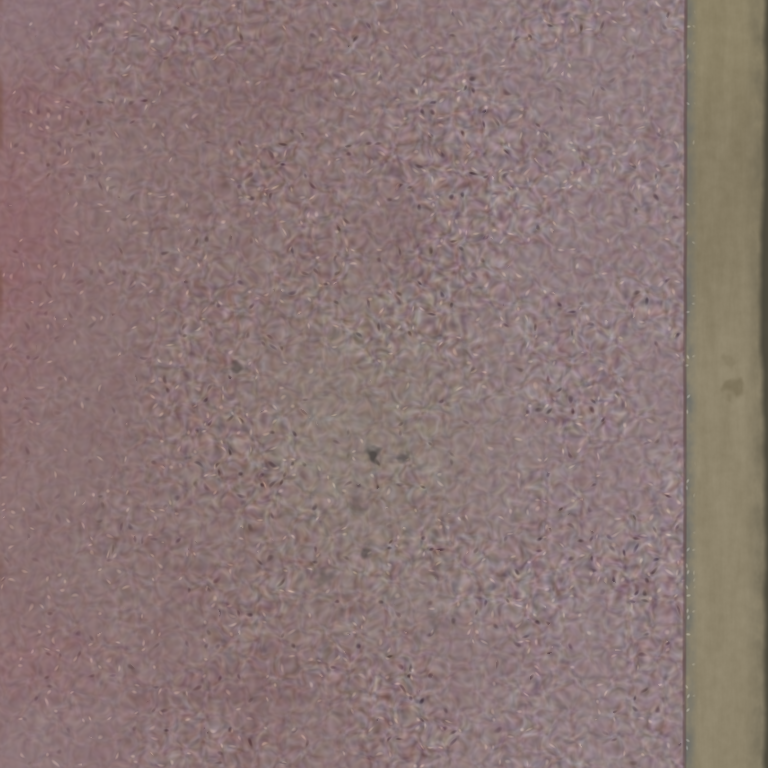
Give the GLSL for this texture, as a WebGL 1 fragment shader.

```glsl
precision highp float;
// Weathered pink stone slab with mottled speckles, beside an upright ochre border strip.
uniform vec2 u_resolution;

vec2 hash2(vec2 p) {
  vec3 q = fract(p.xyx * vec3(0.1031, 0.103, 0.0973));
  q += dot(q, q.yzx + 33.33);
  return fract((q.xx + q.yz) * q.zy);
}

float cornerSlope(vec2 cell, vec2 offset) {
  float angle = 6.2832 * hash2(cell).x;
  return dot(vec2(cos(angle), sin(angle)), offset);
}

// Gradient noise, roughly -0.7 to 0.7
float noise(vec2 p) {
  vec2 i = floor(p), f = fract(p);
  vec2 w = f * f * f * (f * (f * 6.0 - 15.0) + 10.0);
  vec2 e = vec2(1.0, 0.0);
  return mix(
    mix(cornerSlope(i, f), cornerSlope(i + e, f - e), w.x),
    mix(cornerSlope(i + e.yx, f - e.yx), cornerSlope(i + 1.0, f - 1.0), w.x), w.y);
}

float fbm(vec2 p) {
  float sum = 0.0, amp = 0.6;
  for (int i = 0; i < 4; i++) {
    sum += amp * noise(p);
    p = mat2(1.6, 1.2, -1.2, 1.6) * p + 17.3;
    amp *= 0.6;
  }
  return sum;
}

float blob(vec2 p, vec2 center, vec2 size) {
  vec2 d = (p - center) / size;
  return exp(-dot(d, d));
}

// Scattered soft flecks, each randomly turned inside its cell
float flecks(vec2 p, float density) {
  vec2 cell = floor(p), rnd = hash2(cell + 71.0);
  vec2 d = fract(p) - 0.35 - 0.3 * hash2(cell + 9.0);
  float a = 6.2832 * rnd.x;
  d = mat2(cos(a), -sin(a), sin(a), cos(a)) * d;
  return (1.0 - smoothstep(0.05, 0.35, length(d * vec2(0.8, 1.4)))) * step(rnd.y, density);
}

// Soft dark pit with a ragged rim
float pit(vec2 p, vec2 center, float radius) {
  vec2 d = p - center + radius * 0.8 * vec2(noise(p * 95.0), noise(p * 95.0 + 20.0));
  return 1.0 - smoothstep(radius * 0.3, radius * 1.3, length(d));
}

vec3 slab(vec2 p) {
  // Broad tints: rosy left side, grey centre, cooler right side
  vec3 col = mix(vec3(0.535, 0.445, 0.445), vec3(0.56, 0.485, 0.495), smoothstep(0.3, 0.75, p.x));
  col = mix(col, vec3(0.545, 0.495, 0.465), 0.8 * blob(p, vec2(0.48, 0.43), vec2(0.16, 0.2)));
  col = mix(col, vec3(0.56, 0.46, 0.48), 0.5 * blob(p, vec2(0.02, 0.02), vec2(0.25, 0.12)));
  col = mix(col, vec3(0.56, 0.45, 0.49), 0.5 * blob(p, vec2(0.0, 1.0), vec2(0.22, 0.09)));
  float rose = blob(p, vec2(0.0, 0.71), vec2(0.1, 0.15)) + 0.5 * blob(p, vec2(0.05, 0.87), vec2(0.09, 0.04))
    + 0.6 * blob(p, vec2(0.03, 0.14), vec2(0.1, 0.05)) + 0.4 * blob(p, vec2(0.0, 0.5), vec2(0.07, 0.22));
  col = mix(col, vec3(0.56, 0.4, 0.415), 0.65 * min(rose, 1.0));
  col -= vec3(0.025, 0.035, 0.03) * (blob(p, vec2(0.535, 0.68), vec2(0.05, 0.06))
    + 0.6 * blob(p, vec2(0.33, 0.9), vec2(0.08, 0.05)) + 0.6 * blob(p, vec2(0.33, 0.1), vec2(0.1, 0.05)));

  // Irregular mottling, rougher in patches and away from the left edge
  vec2 warped = p + 0.007 * vec2(noise(p * 45.0), noise(p * 45.0 + 50.0));
  float patches = smoothstep(-0.25, 0.3, fbm(p * 6.0 + 8.0));
  float rough = mix(0.45, 1.0, smoothstep(0.0, 0.4, p.x)) * (0.65 + 0.55 * patches);
  col += vec3(0.02, 0.035, 0.03) * fbm(p * 11.0);
  col += rough * vec3(0.075, 0.09, 0.08) * fbm(warped * 36.0 + 4.0);
  col += rough * 0.12 * noise(warped * 105.0 + 12.0);
  col += rough * 0.06 * noise(warped * 170.0);
  col += rough * vec3(0.03, -0.02, 0.0) * noise(warped * 65.0 + 31.0);
  col += rough * vec3(0.025, 0.01, -0.045) * noise(warped * 85.0 + 63.0);

  // Pale and dark flecks gather in patches
  col += vec3(0.11, 0.1, 0.08) * flecks(warped * 88.0, 0.05 + 0.14 * patches);
  col -= vec3(0.12, 0.12, 0.11) * rough * flecks(warped * 72.0 + 40.0, 0.03 + 0.13 * patches);

  // Distinct pits
  float pits = pit(p, vec2(0.485, 0.407), 0.011) + 0.6 * pit(p, vec2(0.525, 0.404), 0.008)
    + 0.65 * pit(p, vec2(0.307, 0.522), 0.008) + 0.6 * pit(p, vec2(0.475, 0.279), 0.009)
    + 0.4 * pit(p, vec2(0.422, 0.247), 0.014) + 0.4 * pit(p, vec2(0.465, 0.341), 0.012)
    + 0.3 * pit(p, vec2(0.566, 0.812), 0.012) + 0.25 * pit(p, vec2(0.568, 0.19), 0.013);
  col = mix(col, vec3(0.28, 0.26, 0.25), 0.85 * min(pits, 1.0));
  float rust = (1.0 - smoothstep(0.0, 0.007, p.x)) * smoothstep(-0.1, 0.3, noise(vec2(3.4, p.y * 12.0)));
  return mix(col, vec3(0.45, 0.31, 0.26), 0.5 * rust);
}

vec3 strip(vec2 p) {
  vec3 col = mix(vec3(0.555, 0.515, 0.425), vec3(0.52, 0.48, 0.39), smoothstep(0.5, 0.75, p.y));
  col = mix(col, vec3(0.545, 0.505, 0.405), smoothstep(0.8, 0.95, p.y));
  col += 0.04 * fbm(p * vec2(45.0, 7.0)) + 0.03 * fbm(p * 60.0);
  // Worn grey left margin and soiled right margin
  float wear = clamp(0.55 + 1.2 * fbm(p * vec2(30.0, 22.0)), 0.0, 1.0);
  col = mix(col, vec3(0.43, 0.43, 0.41), (1.0 - smoothstep(0.896, 0.911, p.x)) * wear);
  col += 0.14 * (1.0 - smoothstep(0.9, 0.907, p.x)) * flecks(p * 100.0, 0.22);
  col = mix(col, vec3(0.41, 0.385, 0.32), 0.6 * smoothstep(0.966, 0.99, p.x) * wear);
  col -= 0.07 * (pit(p, vec2(0.955, 0.495), 0.015) + 0.5 * pit(p, vec2(0.95, 0.53), 0.011));
  // Outer shadow, widest around the upper middle
  float darkEdge = 0.996 - 0.006 * blob(p, vec2(1.0, 0.6), vec2(1.0, 0.16)) + 0.004 * fbm(vec2(7.4, p.y * 14.0));
  return mix(col, vec3(0.25, 0.24, 0.2), 0.8 * smoothstep(-0.005, 0.005, p.x - darkEdge));
}

void main() {
  vec2 p = gl_FragCoord.xy / u_resolution;
  float seam = 0.892 + 0.002 * (p.y - 0.5) + 0.0008 * noise(vec2(2.4, p.y * 18.0));
  vec3 col = mix(slab(p), strip(p), smoothstep(-0.002, 0.002, p.x - seam));
  // Thin reddish shadow in the joint, uneven along its length
  float joint = 1.0 - smoothstep(0.0005, 0.0038, abs(p.x - seam));
  col = mix(col, vec3(0.37, 0.29, 0.29), joint * (0.6 + 0.3 * noise(vec2(5.4, p.y * 22.0))));
  gl_FragColor = vec4(clamp(col, 0.0, 1.0), 1.0);
}
```
